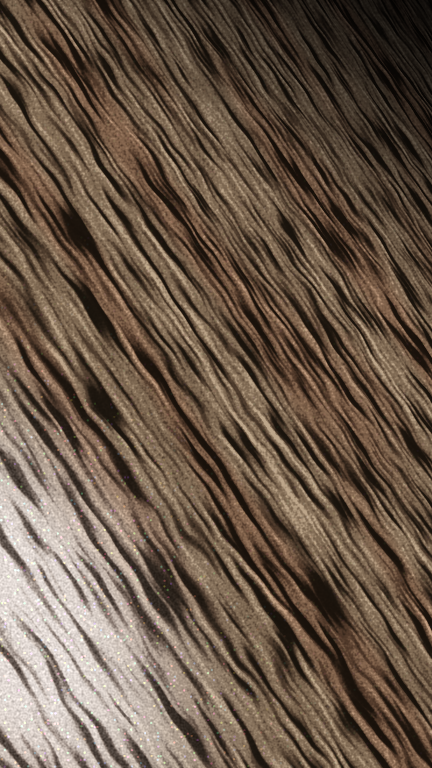
This texture is drawn by a WebGL 1 fragment shader. Its source:

```glsl
precision highp float;

uniform vec2 u_resolution;

#define GRAIN_DIR vec2(0.56, -0.83)
#define GRAIN_FREQ vec2(6.5, 60.0)
#define PERSPECTIVE 0.5
#define GROOVE_DEPTH 0.86
#define GLARE_CENTER vec2(0.0, 0.2)
#define SPECK_FREQ 330.0

#define INK vec3(0.09, 0.068, 0.042)
#define BROWN vec3(0.31, 0.238, 0.178)
#define TAN vec3(0.50, 0.415, 0.325)
#define BEIGE vec3(0.74, 0.65, 0.54)
#define MAUVE vec3(0.60, 0.54, 0.53)
#define SHEEN vec3(0.89, 0.855, 0.835)

vec2 hash2(vec2 p) {
  p = vec2(dot(p, vec2(127.1, 311.7)), dot(p, vec2(269.5, 183.3)));
  return fract(sin(p) * 43758.5453);
}

// Gradient noise, roughly -0.7 to 0.7
float noise(vec2 p) {
  vec2 i = floor(p), f = fract(p);
  vec2 w = f * f * f * (f * (f * 6.0 - 15.0) + 10.0);
  vec2 e = vec2(1.0, 0.0);
  float a = dot(hash2(i) * 2.0 - 1.0, f);
  float b = dot(hash2(i + e) * 2.0 - 1.0, f - e);
  float c = dot(hash2(i + e.yx) * 2.0 - 1.0, f - e.yx);
  float d = dot(hash2(i + e.xx) * 2.0 - 1.0, f - e.xx);
  return mix(mix(a, b, w.x), mix(c, d, w.x), w.y);
}

// Height of the wavy, elongated wood fibres
float fibreHeight(vec2 q) {
  q.y += 0.6 * noise(q * vec2(2.6, 0.4)) + 0.8 * noise(q * vec2(0.9, 0.15) + 31.0);
  float coarse = noise(q);
  float fine = noise(q * vec2(1.7, 1.7) + 17.0);
  return 0.9 * coarse + 0.45 * fine;
}

vec3 woodColor(float tone) {
  vec3 color = mix(INK, BROWN, smoothstep(0.0, 0.36, tone));
  color = mix(color, TAN, smoothstep(0.32, 0.64, tone));
  return mix(color, BEIGE, smoothstep(0.6, 0.95, tone));
}

// Small round glints scattered one per cell
vec3 glints(vec2 p) {
  vec2 cell = floor(p);
  vec2 h = hash2(cell + 5.0);
  float dist = length(fract(p) - 0.3 - 0.4 * h);
  float dotMask = 1.0 - smoothstep(0.1, 0.55, dist);
  float chosen = step(0.9, hash2(cell + 71.0).x);
  vec3 tint = 0.6 + 0.4 * cos(6.283 * (h.y + vec3(0.0, 0.33, 0.67)));
  return tint * dotMask * chosen;
}

void main() {
  vec2 p = gl_FragCoord.xy / u_resolution.y;

  // Grain coordinates, finer towards the far upper right
  vec2 across = vec2(-GRAIN_DIR.y, GRAIN_DIR.x);
  vec2 g = vec2(dot(p, GRAIN_DIR), dot(p, across));
  vec2 q = g / (1.0 - PERSPECTIVE * g.y) * GRAIN_FREQ;

  // Fibres, grooves and broad bands
  float height = fibreHeight(q);
  float relief = height - fibreHeight(q + vec2(0.0, 0.3));
  float band = noise(q * vec2(0.18, 0.13) + 8.0);
  float groove = 1.0 - smoothstep(-0.3, 0.06, height + 0.2 * band);

  // Fine surface grain
  float speckle = noise(p * SPECK_FREQ) + 0.7 * noise(p * SPECK_FREQ * 0.55 + 40.0);

  // Glare stretched along the grain
  vec2 fromGlare = p - GLARE_CENTER;
  float along = dot(fromGlare, GRAIN_DIR);
  float side = dot(fromGlare, across);
  float glare = exp(-along * along / 0.14 - side * side / 0.045);
  float sheen = smoothstep(0.1, 0.95, glare);

  float tone = 0.54 + 0.45 * height + 0.4 * relief + 0.2 * band + 0.26 * speckle;
  tone *= 1.0 - GROOVE_DEPTH * groove;
  vec3 color = woodColor(tone + 0.08 * sheen);

  // Reddish cast in the darker bands
  color *= mix(vec3(1.0), vec3(1.03, 0.95, 0.93), smoothstep(0.05, -0.25, band));

  // Pale reflection, weaker inside the grooves
  vec3 reflection = mix(MAUVE, SHEEN, smoothstep(0.15, 0.65, tone + 0.25 * sheen));
  color = mix(color, reflection, sheen * (1.0 - 0.6 * groove));
  color += sheen * 0.18 * speckle;
  color += glints(p * SPECK_FREQ * 0.7) * (0.04 + 0.24 * smoothstep(0.02, 0.4, glare));

  // Light falls off into the far corner
  float falloff = smoothstep(0.7, 1.08, dot(p, vec2(0.55, 0.75)));
  color *= 1.0 - 0.88 * falloff;

  gl_FragColor = vec4(clamp(color, 0.0, 1.0), 1.0);
}
```
